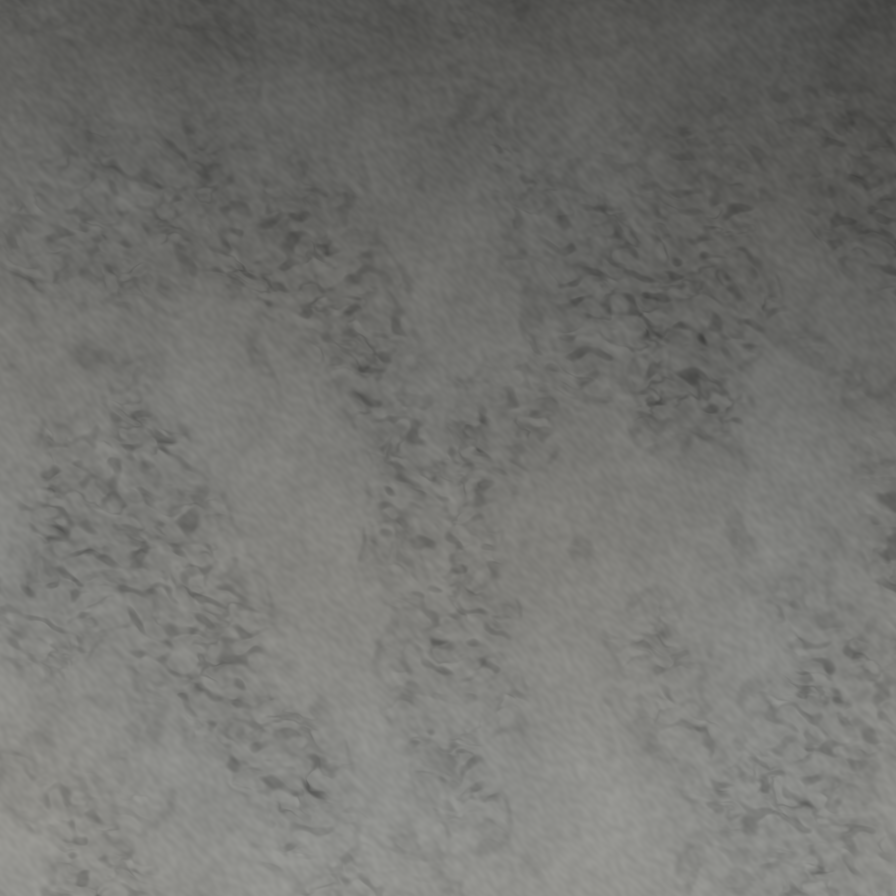
This texture is drawn by a WebGL 1 fragment shader. Its source:

```glsl
precision highp float;
// Worn grey plaster: a soft shadow falls from the upper right, with small
// dark flecks and raked relief gathered in tilted patches on a smooth wall.
// All relief is warped gradient noise; fine diagonal grain covers it.

uniform vec2 u_resolution;

const vec3 PLASTER_TINT = vec3(1.0, 1.0, 0.972);
const float LIGHT_LEVEL = 0.573;     // brightness at the lower edge
const float SHADE_DEPTH = 0.240;     // fall of brightness to the top
const float SHADE_CURVE = 1.4;
const float SHADE_LEAN = 0.20;       // how much darker the right side is
const vec2 PATCH_AXIS = vec2(0.50, -0.866);
const vec2 PATCH_FREQ = vec2(3.6, 6.4);
const vec2 FLECK_AXIS = vec2(0.94, -0.34);
const vec2 CREASE_FREQ = vec2(24.0, 38.0);
const vec2 PIT_FREQ = vec2(44.0, 70.0);
const float CREASE_DEPTH = 0.050;
const float PIT_DEPTH = 0.075;
const float RIM_DEPTH = 0.035;
const float PATCH_DEPTH = 0.020;
const float RELIEF_GAIN = 0.075;
const float MOTTLE_GAIN = 0.050;
const vec2 GRAIN_AXIS = vec2(0.707, -0.707);
const vec2 GRAIN_FREQ = vec2(85.0, 160.0);
const float GRAIN_GAIN = 0.034;

vec2 gradientAt(vec2 cell) {
  float turn = fract(sin(dot(cell, vec2(127.1, 311.7))) * 43758.55);
  return vec2(cos(turn * 6.2832), sin(turn * 6.2832));
}

// Gradient noise, roughly -0.7 to 0.7
float noise(vec2 p) {
  vec2 i = floor(p);
  vec2 f = p - i;
  vec2 w = f * f * f * (f * (f * 6.0 - 15.0) + 10.0);
  float a = dot(gradientAt(i), f);
  float b = dot(gradientAt(i + vec2(1.0, 0.0)), f - vec2(1.0, 0.0));
  float c = dot(gradientAt(i + vec2(0.0, 1.0)), f - vec2(0.0, 1.0));
  float d = dot(gradientAt(i + 1.0), f - 1.0);
  return mix(mix(a, b, w.x), mix(c, d, w.x), w.y);
}

float fbm(vec2 p) {
  float sum = 0.0;
  float gain = 0.6;
  for (int k = 0; k < 3; k++) {
    sum += gain * noise(p);
    p = mat2(1.6, 1.2, -1.2, 1.6) * p + 7.3;
    gain *= 0.5;
  }
  return sum;
}

// Coordinates along and across an axis
vec2 alongAxis(vec2 p, vec2 axis) {
  return vec2(dot(p, axis), dot(p, vec2(-axis.y, axis.x)));
}

// One on the zero line of a field, fading out over the given width
float lineAt(float field, float width) {
  return 1.0 - smoothstep(0.0, width, abs(field));
}

void main() {
  vec2 uv = gl_FragCoord.xy / u_resolution;
  vec2 p = gl_FragCoord.xy / u_resolution.y;

  // Broad shade, slightly uneven
  float height = uv.y + SHADE_LEAN * (uv.x - 0.5) * smoothstep(0.0, 0.6, uv.y);
  height = max(height + 0.08 * noise(p * 2.3 + 4.0), 0.0);
  float tone = LIGHT_LEVEL - SHADE_DEPTH * pow(height, SHADE_CURVE);

  // Rough patches with ragged borders
  vec2 warp = vec2(fbm(p * 14.0 + 3.1), fbm(p * 14.0 + 41.7));
  vec2 q = p + 0.022 * warp;
  float region = fbm(alongAxis(q, PATCH_AXIS) * PATCH_FREQ + 12.4);
  float rough = smoothstep(-0.14, 0.20, region);
  float fade = 1.0 - 0.65 * smoothstep(0.60, 0.95, uv.y);

  // Broken creases, small pits and worn rims
  vec2 fleckPoint = alongAxis(q, FLECK_AXIS);
  float surface = fbm(fleckPoint * CREASE_FREQ);
  float gaps = smoothstep(-0.12, 0.25, noise(p * 24.0 + 23.0));
  float crease = lineAt(surface, 0.15) * gaps;
  float pit = smoothstep(0.05, 0.42, noise(fleckPoint * PIT_FREQ + 60.0));
  float rim = lineAt(region + 0.05, 0.045) * gaps;
  float marks = rough * (CREASE_DEPTH * crease + PIT_DEPTH * pit);
  tone -= fade * (marks + RIM_DEPTH * rim + PATCH_DEPTH * rough);

  // Light raking across the relief, and cloudy mottling
  vec2 lightStep = alongAxis(vec2(0.004, 0.006), FLECK_AXIS);
  float slope = surface - fbm((fleckPoint + lightStep) * CREASE_FREQ);
  tone += RELIEF_GAIN * slope * (0.2 + rough) * fade;
  tone += MOTTLE_GAIN * fbm(p * 11.0 + 80.0);

  // Fine slanted grain over a coarser one
  vec2 grainPoint = alongAxis(p, GRAIN_AXIS) * GRAIN_FREQ;
  tone += GRAIN_GAIN * (noise(grainPoint) + 0.5 * noise(grainPoint * 0.47 + 9.0));

  // Faint warm and cool drift
  float drift = 0.012 * noise(p * 4.0 + 31.0);
  vec3 color = tone * (PLASTER_TINT + vec3(drift, 0.0, -drift));
  gl_FragColor = vec4(color, 1.0);
}
```
